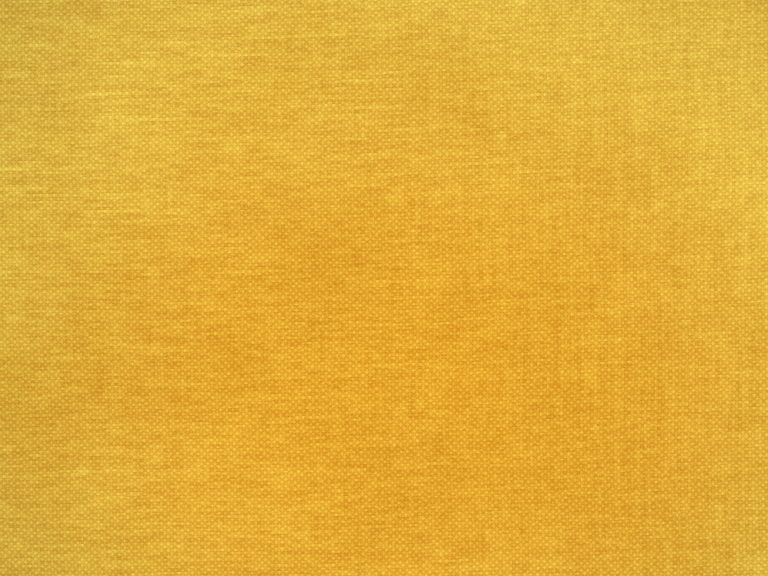
Give the GLSL for this texture, as a WebGL 2 fragment shader.

```glsl
#version 300 es
precision highp float;

uniform vec2 u_resolution;
out vec4 fragColor;

const float PI = 3.14159265;
const float THREADS_PER_HEIGHT = 172.0;
const vec3 ORANGE_GOLD = vec3(0.884, 0.642, 0.175);
const vec3 PALE_GOLD = vec3(0.882, 0.724, 0.270);
const vec3 TONE_STEP = vec3(0.042, 0.066, 0.042);

float hash(vec2 p) {
    vec3 q = fract(p.xyx * vec3(0.1031, 0.1030, 0.0973));
    q += dot(q, q.yzx + 33.33);
    return fract((q.x + q.y) * q.z);
}

// Smooth random tone in -1..1 along one thread
float threadTone(float along, float id, float seed) {
    float cell = floor(along);
    float f = along - cell;
    float a = hash(vec2(cell, id) + seed);
    float b = hash(vec2(cell + 1.0, id) + seed);
    return 2.0 * mix(a, b, f * f * (3.0 - 2.0 * f)) - 1.0;
}

// Cloudy field of layered, turned and bent sines, about -1..1
float sineClouds(vec2 p) {
    float sum = 0.0;
    float weight = 0.5;
    for (int i = 0; i < 5; i++) {
        sum += weight * sin(p.x + 1.3 * sin(p.y)) * cos(p.y + 0.8 * sin(p.x));
        p = mat2(1.3, 1.1, -1.1, 1.3) * p + 2.7;
        weight *= 0.68;
    }
    return sum;
}

// Sparse cellular specks: little knots in the yarn
float knots(vec2 p, float density) {
    vec2 cell = floor(p);
    float knot = 0.0;
    for (int y = -1; y <= 1; y++) {
        for (int x = -1; x <= 1; x++) {
            vec2 c = cell + vec2(x, y);
            vec2 centre = c + vec2(hash(c + 3.1), hash(c + 17.7));
            float present = step(hash(c + 41.3), density);
            float d = length((p - centre) * vec2(0.75, 1.0));
            knot = max(knot, present * (1.0 - smoothstep(0.03, 0.09, d)));
        }
    }
    return knot;
}

// Thread coordinates, gently skewed and wavy
vec2 clothCoords(vec2 p) {
    vec2 drift = vec2(
        0.004 * sin(3.1 * p.y + 1.2 * p.x) + 0.0012 * sin(17.0 * p.y + 4.0 * p.x),
        0.006 * sin(2.6 * p.x + 0.7 * p.y) + 0.0010 * sin(13.0 * p.x + 9.0 * p.y));
    vec2 skew = vec2(0.012 * p.y, -0.025 * p.x);
    return (p + skew + drift) * THREADS_PER_HEIGHT;
}

// Uneven yarn: every thread wanders a little to either side
vec2 wander(vec2 t, float amount) {
    vec2 id = floor(t + 0.5);
    return t + amount * vec2(threadTone(t.y / 5.0, id.x, 71.0), threadTone(t.x / 5.0, id.y, 37.0));
}

// Positive where the weft lies on top, negative where the warp does
float interlace(vec2 t) {
    return cos(PI * t.x) * cos(PI * t.y);
}

// Shadowed holes between crossing threads, zero on average
float holes(vec2 t) {
    vec2 away = 0.5 - 0.5 * cos(2.0 * PI * t);
    return away.x * away.y - 0.25;
}

// Broad colour of the lit cloth
vec3 clothColour(vec2 uv, float clouds) {
    float reach = length((uv - vec2(0.53, 0.32)) * vec2(1.0, 0.95));
    float pale = smoothstep(0.12, 0.72, reach + 0.11 * clouds);
    float leftShade = 1.0 - smoothstep(0.0, 0.30, uv.x);
    float cornerShade = smoothstep(0.45, 0.80, length(uv - 0.5));
    vec3 colour = mix(ORANGE_GOLD, PALE_GOLD, pale);
    colour *= 1.0 - 0.045 * leftShade - 0.06 * cornerShade;
    return colour * (1.01 + 0.024 * clouds);
}

void main() {
    vec2 uv = gl_FragCoord.xy / u_resolution;
    vec2 p = gl_FragCoord.xy / u_resolution.y;
    vec2 t = clothCoords(p);
    vec2 id = floor(t + 0.5);
    vec2 uneven = wander(t, 0.22);
    float detail = 1.0 - smoothstep(0.55, 1.0, THREADS_PER_HEIGHT / u_resolution.y);
    float clouds = sineClouds(p * 5.0 + 1.7);
    float rightward = smoothstep(0.25, 0.85, uv.x);

    // The weave, then the tone of single yarns
    float over = interlace(uneven);
    float warp = threadTone(t.y / 5.0, id.x, 11.0);
    float weft = threadTone(t.x / 6.0, id.y, 57.0);
    float tone = detail * (0.88 * over - 1.1 * holes(uneven));
    tone += mix(0.16, 0.26, rightward) * warp + mix(0.48, 0.32, rightward) * weft;

    // Long thin slubs: weft at upper left, warp at the right
    float weftSlub = smoothstep(0.55, 0.95, threadTone(t.x / 38.0, id.y, 83.0));
    float warpSlub = threadTone(t.y / 45.0, id.x, 29.0);
    float upperLeft = (1.0 - smoothstep(0.2, 0.8, uv.x)) * smoothstep(0.2, 0.8, uv.y);
    tone += weftSlub * mix(0.2, 0.65, upperLeft);
    tone += warpSlub * mix(0.06, 0.2, rightward);

    // Short fibres and rare knots
    tone += 0.55 * threadTone(t.x * 0.8, floor(t.y * 1.8), 5.0);
    tone += 0.9 * knots(p * 9.0, 0.04);

    fragColor = vec4(clothColour(uv, clouds) + tone * TONE_STEP, 1.0);
}
```
